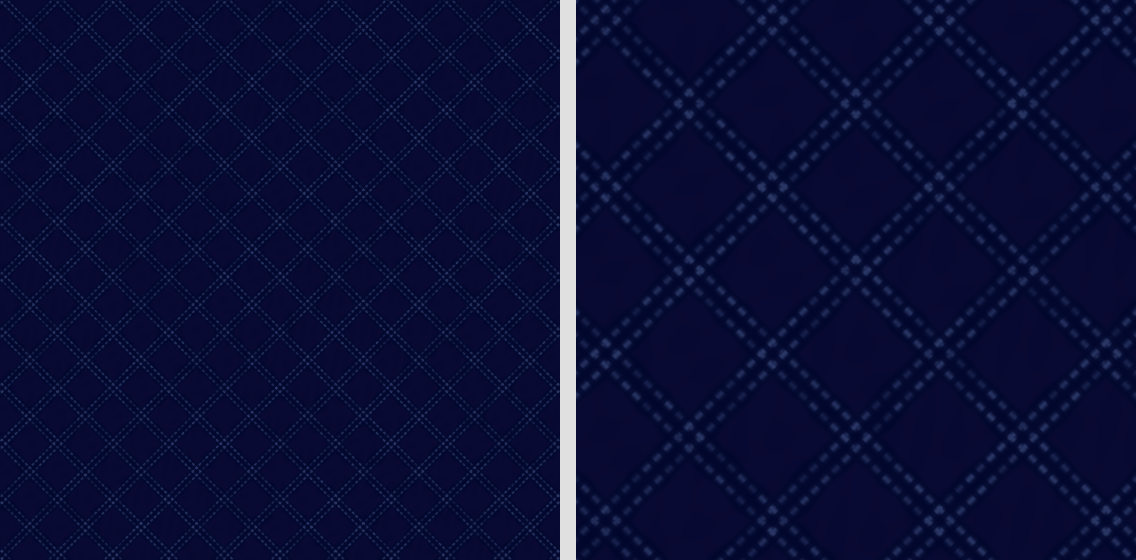
Left, the full canvas; right, a detail of the centre.
This pattern is drawn by a WebGL 2 fragment shader. Its source:

```glsl
#version 300 es
precision highp float;
// Navy quilted cloth: ten by ten diamonds outlined by paired dashed stitches.
// The plane is turned 45 degrees so both seam families lie on whole numbers;
// each dash gets a hashed strength, and layered sines mottle the cloth.

uniform vec2 u_resolution;
out vec4 fragColor;

float hash(vec2 p) {
    return fract(sin(dot(p, vec2(127.1, 311.7))) * 4375.85);
}

// Stitch strength of the seams across one axis, running along the other.
float stitches(float across, float along, float pixel) {
    float seam = floor(across + 0.5);
    float offset = across - seam;
    float side = offset < 0.0 ? -1.0 : 1.0;
    float width = max(0.019, 0.55 * pixel);
    float dist = (abs(offset) - 0.070) / width;
    float thread = exp(-0.5 * dist * dist);

    // Eight dashes from one crossing to the next, centred on the sub-crossings.
    float t = along * 8.0;
    float soft = max(0.10, 3.5 * pixel);
    float dash = 1.0 - smoothstep(0.29 - soft, 0.29 + soft, abs(fract(t) - 0.5));
    float strength = 0.42 + 0.55 * hash(vec2(floor(t), seam * 2.0 + side));

    // Stitches are strongest where the seams meet.
    float meeting = abs(along - floor(along + 0.5));
    strength += 0.2 * (1.0 - smoothstep(0.08, 0.16, meeting));
    return thread * mix(0.14, 1.0, dash) * strength;
}

void main() {
    vec2 uv = gl_FragCoord.xy / u_resolution;
    vec2 p = (uv - vec2(0.5, 0.605)) * 10.07;
    vec2 q = vec2(p.x + p.y, p.x - p.y);
    float pixel = 14.24 / min(u_resolution.x, u_resolution.y);

    // Cloth, with a narrow dark trough along each seam.
    vec2 seamDist = abs(q - floor(q + 0.5));
    float mottle = sin(q.x * 9.0 + 2.0 * sin(q.y * 5.3)) * sin(q.y * 11.0 + q.x * 3.7);
    float trough = 1.0 - smoothstep(0.12, 0.17, min(seamDist.x, seamDist.y) + 0.015 * mottle);
    vec3 color = mix(vec3(0.034, 0.037, 0.198), vec3(0.006, 0.028, 0.176), trough);
    color += 0.003 * mottle;

    // Thread of both seam families, with gentle broad fading.
    float stitch = max(stitches(q.x, q.y, pixel), stitches(q.y, q.x, pixel));
    float fade = 1.0 + 0.12 * sin(p.x * 1.7 + sin(p.y * 1.3)) * sin(p.y * 2.1);
    color = mix(color, vec3(0.16, 0.21, 0.39), clamp(stitch * fade, 0.0, 1.0));

    fragColor = vec4(color, 1.0);
}
```
